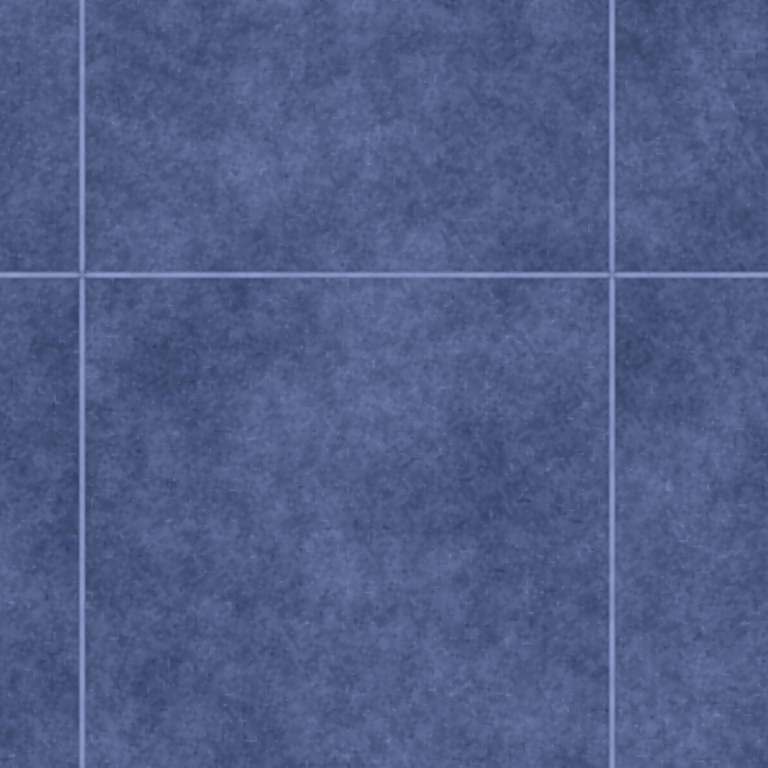
This texture is drawn by a WebGL 1 fragment shader. Its source:

```glsl
precision highp float;
// Large square slate-blue stone tiles with thin pale joints and a mottled, grainy face.

uniform vec2 u_resolution;

float hash(vec2 p) {
  return fract(sin(dot(p, vec2(127.1, 311.7))) * 43758.5453);
}

float noise(vec2 p) {
  vec2 i = floor(p), f = fract(p);
  f = f * f * (3.0 - 2.0 * f);
  return mix(mix(hash(i), hash(i + vec2(1.0, 0.0)), f.x),
             mix(hash(i + vec2(0.0, 1.0)), hash(i + 1.0), f.x), f.y);
}

// Signed mottling from broad clouds down to fine grain
float stoneTone(vec2 p, vec2 seed) {
  const mat2 turn = mat2(0.8, 0.6, -0.6, 0.8);
  float tone = 0.0, scale = 4.0;
  for (int i = 0; i < 5; i++) {
    float weight = 0.05 + 0.006 * abs(float(i) - 2.0) * abs(float(i) - 2.0);
    tone += weight * (noise(p * scale + seed) - 0.5);
    p = turn * p;
    seed += 7.3;
    scale *= 2.6;
  }
  return tone;
}

void main() {
  vec2 uv = gl_FragCoord.xy / u_resolution;
  float pixel = 1.0 / min(u_resolution.x, u_resolution.y);

  // Tile grid: cell index and distance to the nearest joint on each axis
  const float tileSize = 0.69;
  vec2 grid = (uv - vec2(0.107, 0.642)) / tileSize;
  vec2 tile = floor(grid);
  vec2 toJoint = abs(fract(grid + 0.5) - 0.5) * tileSize;
  float d = min(toJoint.x, toJoint.y);

  // Stone face, with its own pattern and slight tone in each tile
  vec2 seed = tile * vec2(19.7, 31.3) + 50.0;
  float tone = stoneTone(uv, seed) + 0.008 * (hash(tile + 3.0) - 0.5);
  tone += 0.06 * smoothstep(0.82, 1.0, noise(uv * 150.0 + seed));
  tone -= 0.05 * smoothstep(0.84, 1.0, noise(uv * 110.0 + seed + 40.0));
  tone -= 0.018 * (1.0 - smoothstep(0.004, 0.012, d));
  vec3 color = vec3(0.307, 0.352, 0.516) + tone * vec3(1.0, 1.0, 1.2);

  // Pale joint with a bright core, faint wear and duller crossings
  float edge = 0.0012 + 0.5 * pixel;
  float joint = 1.0 - smoothstep(0.0041 - edge, 0.0041 + edge, d);
  float core = 1.0 - smoothstep(0.0008, 0.0038, d);
  float crossing = 1.0 - smoothstep(0.003, 0.009, max(toJoint.x, toJoint.y));
  vec3 grout = mix(vec3(0.44, 0.49, 0.68), vec3(0.54, 0.59, 0.77), core);
  grout += 0.05 * (noise(uv * 45.0) - 0.5) + 0.03 * (noise(uv * 180.0) - 0.5);
  grout -= 0.06 * crossing;

  gl_FragColor = vec4(mix(color, grout, joint), 1.0);
}
```
